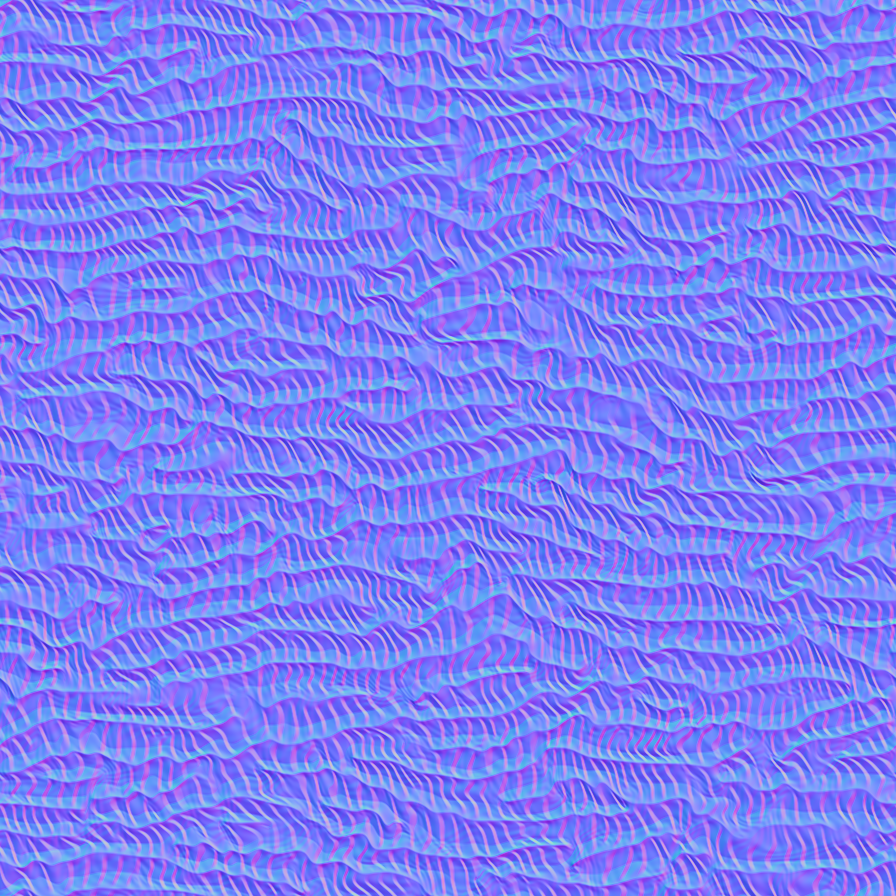
Reproduce this texture map procedurally as a WebGL 1 fragment shader.

```glsl
precision highp float;
// Tileable normal map of wind-blown sand: broken wavy crests joined by fine cross ribs.

#define ROWS 27.0         // crests over the canvas height
#define RIBS 66.0         // cross ribs over the canvas width
#define DRIFT 1.0         // rows that the crests fall across the canvas
#define ROW_HEIGHT 0.0038
#define RIB_HEIGHT 0.0031
#define TROUGH 0.42       // position of the sharp trough above each crest
#define RIB_CREST 0.72    // position of the rib top within its period
#define ROW_DISORDER 0.85
#define RIB_DISORDER 0.85
#define MEANDER 0.0055    // sideways wander of the crests
#define SOFTNESS 0.0014   // half width of the slope filter

const float TAU = 6.28319;

uniform vec2 u_resolution;

vec4 hash4(vec2 c) {
  vec4 s = vec4(dot(c, vec2(127.1, 311.7)), dot(c, vec2(269.5, 183.3)),
                dot(c, vec2(419.2, 371.9)), dot(c, vec2(83.7, 237.1)));
  return fract(sin(s) * 43758.5);
}

// Sine over the tile with whole-number waves, so that it wraps.
float wave(vec2 p, float nx, float ny, float shift) {
  return sin(TAU * (nx * p.x + ny * p.y + shift));
}

// Wrapping cellular noise of blended waves: x = phase in cycles, y = coherence.
vec2 phaseNoise(vec2 p, vec2 cells, vec2 tilt, float disorder, float seed) {
  vec2 q = p * cells;
  vec2 base = floor(q);
  vec2 sum = vec2(0.0);
  float total = 0.0001;
  for (int j = -1; j <= 1; j++) {
    for (int i = -1; i <= 1; i++) {
      vec2 cell = base + vec2(float(i), float(j));
      vec2 id = mod(cell, cells) + seed;
      vec4 rnd = hash4(id);
      vec2 d = q - cell - 0.15 - 0.7 * rnd.xy;
      float w = max(0.0, 1.0 - 0.75 * dot(d, d));
      w *= w * w;
      vec2 lean = (hash4(id + 37.0).xy - 0.5) * 2.0 * tilt;
      float a = TAU * (disorder * (rnd.z - 0.5) + dot(lean, d / cells));
      sum += w * vec2(cos(a), sin(a));
      total += w;
    }
  }
  sum.x += 0.000001;
  return vec2(atan(sum.y, sum.x) / TAU, length(sum) / total);
}

float sandHeight(vec2 p) {
  // Meandering of the whole field
  float bend = wave(p, 9.0, 4.0, 0.6 * wave(p, 3.0, -5.0, 0.1))
             * (0.6 + 0.4 * wave(p, 2.0, 3.0, 0.3));
  float ripple = wave(p, 17.0, -7.0, 0.8 * wave(p, 4.0, 6.0, 0.7)) * wave(p, 3.0, -4.0, 0.2);
  vec2 q = p + MEANDER * vec2(0.4 * ripple, bend + 0.5 * ripple);

  // Main crests: bowls with a sharp edge and a sharp trough
  vec2 row = phaseNoise(q, vec2(11.0, 13.0), vec2(10.0, 5.0), ROW_DISORDER, 3.0);
  float t = fract(ROWS * q.y + DRIFT * q.x + row.x);
  float bowl = 2.0 * t - 1.0;
  float crest = exp(-min(14.0 * t, 9.0 * (1.0 - t)));
  float trough = exp(-12.0 * abs(t - TROUGH));
  float rowStrength = smoothstep(0.0, 0.4, row.y);
  float h = ROW_HEIGHT * rowStrength * (0.8 * bowl * bowl + 0.15 * crest - 0.24 * trough);

  // Cross ribs: lopsided ridges that lean to and fro and fade out at the crests
  vec2 rib = phaseNoise(q, vec2(15.0, 17.0), vec2(14.0, 14.0), RIB_DISORDER, 71.0);
  float slant = 0.2 + 0.8 * wave(p, 3.0, -2.0, 0.4 * wave(p, 1.0, 4.0, 0.0));
  float s = fract(RIBS * q.x + rib.x + slant * t + 0.5 * t * t);
  float ridge = min(s / RIB_CREST, (1.0 - s) / (1.0 - RIB_CREST));
  float between = smoothstep(0.0, 0.26, t) * (1.0 - smoothstep(0.8, 1.0, t));
  float ribStrength = smoothstep(0.02, 0.5, rib.y) * (0.3 + 0.7 * rowStrength);
  h += RIB_HEIGHT * ribStrength * between * (ridge - 0.5);

  // Faint grain of the smooth patches
  float grain = wave(p, 31.0, 43.0, 2.0 * rib.y) * wave(p, 47.0, -19.0, 3.0 * row.y);
  return h + 0.0003 * grain;
}

void main() {
  vec2 uv = gl_FragCoord.xy / u_resolution;
  vec2 e = vec2(SOFTNESS, 0.0);
  vec2 slope = vec2(sandHeight(uv + e.xy) - sandHeight(uv - e.xy),
                    sandHeight(uv + e.yx) - sandHeight(uv - e.yx)) / (2.0 * SOFTNESS);
  vec3 normal = normalize(vec3(-slope, 1.0));
  gl_FragColor = vec4(0.5 + 0.5 * normal, 1.0);
}
```
